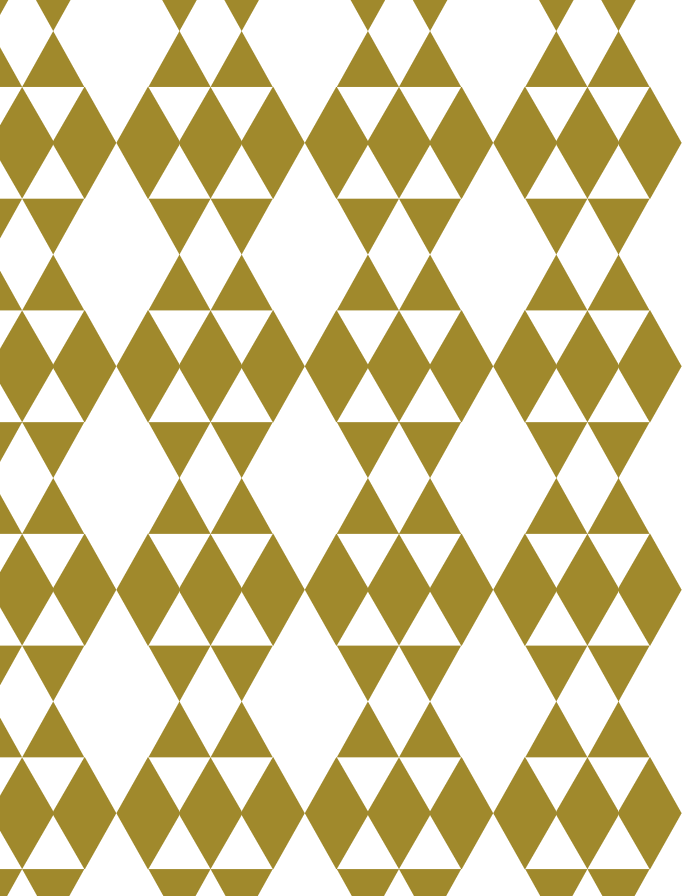
Reproduce this pattern procedurally as a Shadertoy shader.

```glsl
// Rows of gold diamonds joined by small hourglasses, on white.
// One repeat is folded into a quadrant and built from straight-edged
// signed distances, with edges smoothed over one pixel.

const vec3 PAPER = vec3(1.0);
const vec3 GOLD = vec3(0.627, 0.537, 0.173);

// Lengths are fractions of the canvas height.
const vec2 REPEAT = vec2(0.2103, 0.2494);
const vec2 CENTRE = vec2(0.2350, 0.0924);

// Offset from the middle of the nearest repeat.
vec2 repeatCell(vec2 p, vec2 size) {
    return (fract(p / size + 0.5) - 0.5) * size;
}

// Isosceles triangle with its apex at the origin and its base at y = height.
float triangleDistance(vec2 p, float halfBase, float height) {
    float side = dot(vec2(abs(p.x), p.y), normalize(vec2(height, -halfBase)));
    return max(side, p.y - height);
}

// Three linked diamonds: a wide band with triangular cutouts.
float diamondRow(vec2 q, vec2 unit, float axis, float neck) {
    float outer = dot(q - vec2(3.0 * unit.x, 0.0), normalize(unit.yx));
    float band = max(outer, q.y - unit.y);
    float cutout = triangleDistance(q - vec2(axis, neck), axis, unit.y - neck);
    return max(band, -cutout);
}

// Triangle pointing away from the row; its mirror completes an hourglass.
float hourglass(vec2 q, vec2 unit, float axis) {
    vec2 fromApex = vec2(q.x - axis, 2.0 * unit.y - q.y);
    return triangleDistance(fromApex, axis, unit.y);
}

float motifDistance(vec2 p, vec2 size) {
    vec2 unit = size / vec2(6.0, 4.0); // half width and height of a diamond
    float axis = 0.99 * unit.x;
    float neck = 0.035 * unit.y;       // slight join between diamonds
    vec2 q = abs(repeatCell(p, size));
    return min(diamondRow(q, unit, axis, neck), hourglass(q, unit, axis));
}

void mainImage(out vec4 fragColor, in vec2 fragCoord) {
    vec2 p = fragCoord / iResolution.y;
    float d = motifDistance(p - CENTRE, REPEAT);
    float coverage = clamp(0.5 - d * iResolution.y, 0.0, 1.0);
    fragColor = vec4(mix(PAPER, GOLD, coverage), 1.0);
}
```
